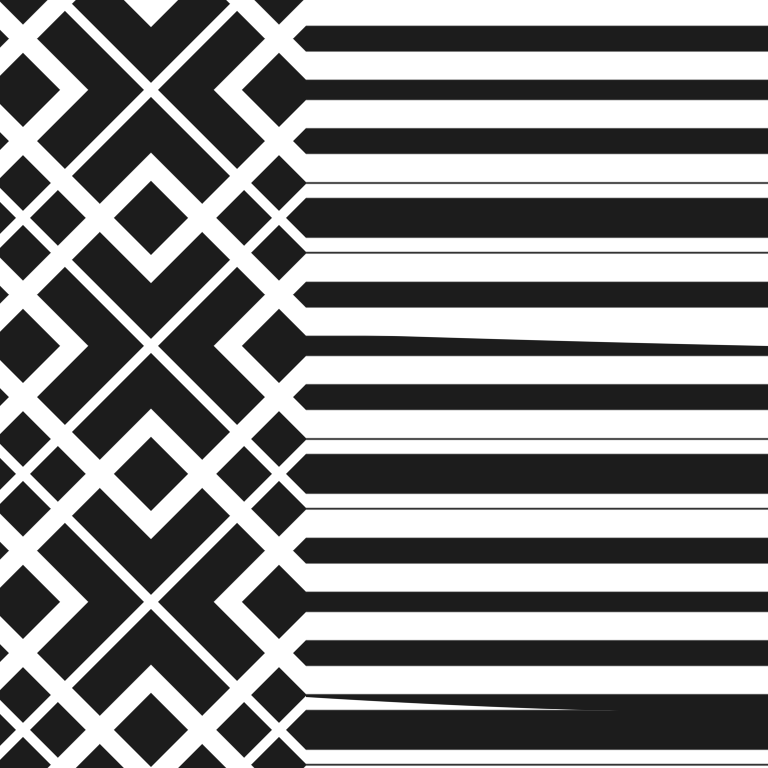
Give the GLSL for this pattern, as a WebGL 1 fragment shader.

```glsl
precision mediump float;
// Woven diamond lattice on the left whose right edge is smeared into stripes.
// Each tile is folded into one quadrant and cut by diagonal bands; x is clamped
// to stretch the edge, and two shallow wedges bend single stripes.

uniform vec2 u_resolution;

// Signed distance to the dark tiles, positive inside, in tile units.
float latticeTiles(vec2 p) {
  vec2 q = abs(fract(p + 0.5) - 0.5);
  float diagonal = abs(q.x - q.y);
  float wide = min(abs(diagonal - 0.3), abs(q.x + q.y - 0.7));
  return min(wide - 0.055, diagonal - 0.0275);
}

// Eased fall from 0 to 1 that starts a little steeper than it ends.
float sag(float t, float bend) {
  t = clamp(t, 0.0, 1.0);
  return t * (1.0 + bend * (1.0 - t));
}

// Soft coverage of the span between two heights.
float band(float y, float low, float high, float soft) {
  return smoothstep(low - soft, low + soft, y)
       * (1.0 - smoothstep(high - soft, high + soft, y));
}

void main() {
  vec2 uv = gl_FragCoord.xy / u_resolution;
  float pixel = 1.0 / min(u_resolution.x, u_resolution.y);
  float smearStart = 0.3984;

  // Three tiles per canvas; columns past the smear repeat its edge.
  vec2 tile = (vec2(min(uv.x, smearStart), uv.y) - vec2(0.1966, 0.2163)) * 3.0;
  float soft = 3.0 * pixel;
  float ink = smoothstep(-soft, soft, latticeTiles(tile));

  // A white wedge thins one stripe, a dark wedge closes one gap.
  float smeared = step(smearStart, uv.x);
  float whiteEdge = 0.5638 - 0.0143 * sag((uv.x - 0.475) / 0.525, 0.2);
  float darkEdge = 0.0924 - 0.0185 * sag((uv.x - smearStart) / 0.412, 0.4);
  ink *= 1.0 - smeared * band(uv.y, whiteEdge, 0.58, 0.7 * pixel);
  ink = max(ink, smeared * band(uv.y, darkEdge, 0.0955, 0.7 * pixel));

  vec3 paper = vec3(1.0);
  vec3 charcoal = vec3(0.11);
  gl_FragColor = vec4(mix(paper, charcoal, ink), 1.0);
}
```
